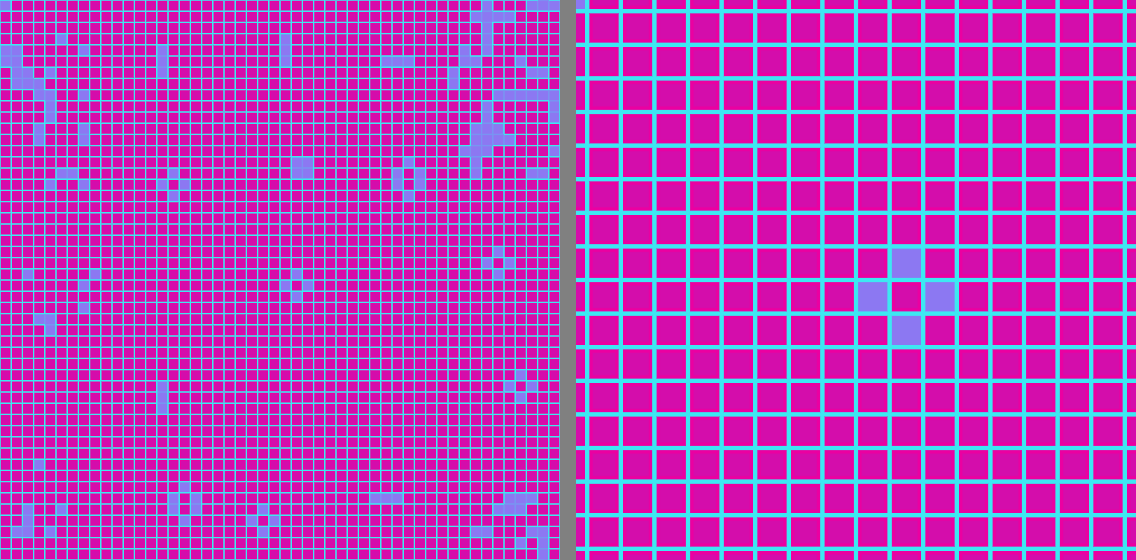
Left: the whole. Right: its middle third, enlarged.
Reproduce this pattern procedurally as a Shadertoy shader.

```glsl
// Cellular automaton board: violet colonies on a magenta grid with cyan rules.
#define CELLS 50.0
#define ZONE 10.0
#define LINE_WIDTH 0.13
#define FRINGE 0.165
#define SHAPE_CHANCE 0.72
#define STRAND_SCALE 0.41
#define STRAND_WIDTH 0.075
#define MAGENTA vec3(0.83, 0.05, 0.67)
#define HOT_PINK vec3(0.92, 0.00, 0.63)
#define CYAN vec3(0.24, 0.91, 0.95)
#define VIOLET vec3(0.55, 0.47, 0.95)

float hash(vec2 p) {
    return fract(sin(dot(p, vec2(127.1, 311.7))) * 43758.5);
}

float noise(vec2 p) {
    vec2 i = floor(p), f = fract(p);
    f = f * f * (3.0 - 2.0 * f);
    return mix(mix(hash(i), hash(i + vec2(1, 0)), f.x),
               mix(hash(i + vec2(0, 1)), hash(i + vec2(1, 1)), f.x), f.y);
}

// Winding, one-cell-wide strands for the unsettled colonies
bool strand(vec2 cell) {
    return abs(noise(cell * STRAND_SCALE + 3.7) - 0.5) < STRAND_WIDTH;
}

// Settled colonies: blinker, block, tub or beehive
bool colony(vec2 p, float kind) {
    vec2 a = abs(p);
    if (kind < 0.42) return a.y < 0.5 && a.x < 1.5;
    if (kind < 0.60) return max(abs(p.x - 0.5), abs(p.y - 0.5)) < 1.0;
    if (kind < 0.82) return abs(a.x + a.y - 1.0) < 0.1;
    return abs(abs(p.x - 0.5) + a.y - 1.5) < 0.1;
}

bool alive(vec2 cell) {
    cell = mod(cell, CELLS);

    // Large turbulent colony wrapping around the upper right corner
    vec2 away = abs(cell - CELLS * vec2(0.9, 0.86));
    away = min(away, CELLS - away);
    if (length(away / vec2(6.0, 12.0)) < 1.0) return strand(cell);

    // One scattered colony per zone
    vec2 zone = floor(cell / ZONE);
    vec2 offset = floor(4.0 * vec2(hash(zone + 11.3), hash(zone + 23.9)));
    vec2 p = mod(cell, ZONE) - 3.0 - offset;

    // The left column also holds unsettled colonies
    if (zone.x < 0.5 && hash(zone + 5.1) < 0.6)
        return length(p) < 3.9 && strand(cell);

    if (hash(zone + 41.7) > SHAPE_CHANCE) return false;
    if (hash(zone + 57.3) < 0.5) p = p.yx;
    return colony(p, hash(zone + 73.1));
}

void mainImage(out vec4 fragColor, in vec2 fragCoord) {
    vec2 board = fragCoord / iResolution.xy * CELLS;
    vec2 cell = floor(board);
    vec2 local = fract(board) - 0.5;
    vec2 toEdge = 0.5 - abs(local);
    vec2 side = vec2(local.x < 0.0 ? -1.0 : 1.0, local.y < 0.0 ? -1.0 : 1.0);

    // Cell fill with a hotter fringe along its border
    bool live = alive(cell);
    float fringe = 1.0 - smoothstep(FRINGE - 0.025, FRINGE + 0.025,
                                    min(toEdge.x, toEdge.y));
    vec3 color = live ? VIOLET : mix(MAGENTA, HOT_PINK, fringe);

    // Antialiased rules, faint where two live cells touch
    vec2 soft = 0.8 * CELLS / iResolution.xy;
    vec2 rule = clamp((0.5 * LINE_WIDTH - toEdge) / soft + 0.5, 0.0, 1.0);
    if (live && alive(cell + vec2(side.x, 0.0))) rule.x *= 0.25;
    if (live && alive(cell + vec2(0.0, side.y))) rule.y *= 0.25;
    color = mix(color, CYAN, max(rule.x, rule.y));

    fragColor = vec4(color, 1.0);
}
```
